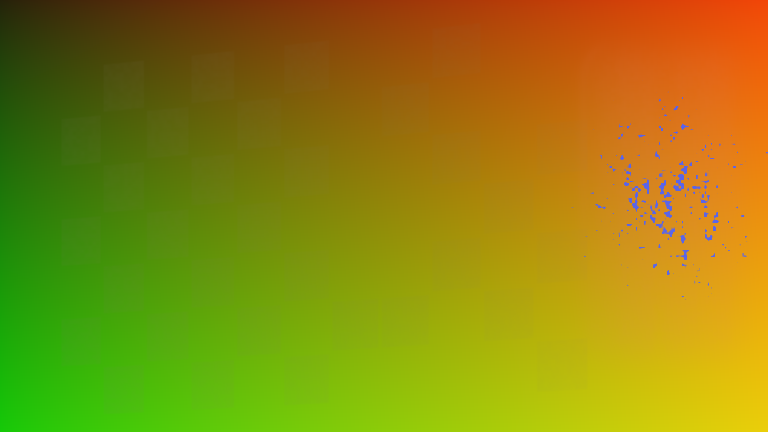
Give the GLSL for this background, as a Shadertoy shader.

```glsl
// A four-corner colour gradient under a faint, gently tilted checker of tiles.
// At the right a pale arched curtain holds a cloud of small blue specks.
// Tiles use a warped cell grid, specks thresholded noise, all from a sine-free hash.

const vec3 TOP_LEFT = vec3(0.14, 0.13, 0.04);
const vec3 TOP_RIGHT = vec3(0.95, 0.27, 0.03);
const vec3 BOTTOM_LEFT = vec3(0.08, 0.79, 0.03);
const vec3 BOTTOM_RIGHT = vec3(0.92, 0.81, 0.04);
const vec3 TILE_TINT = vec3(0.50, 0.48, 0.42);
const vec3 HAZE_TINT = vec3(0.88, 0.50, 0.48);
const vec3 SPECK_BLUE = vec3(0.30, 0.38, 1.0);

float hash(vec2 p) {
    vec3 q = fract(vec3(p.xyx) * 0.1031);
    q += dot(q, q.yzx + 33.33);
    return fract((q.x + q.y) * q.z);
}

float noise(vec2 p) {
    vec2 cell = floor(p), f = fract(p);
    f = f * f * (3.0 - 2.0 * f);
    float low = mix(hash(cell), hash(cell + vec2(1, 0)), f.x);
    float high = mix(hash(cell + vec2(0, 1)), hash(cell + vec2(1, 1)), f.x);
    return mix(low, high, f.y);
}

// Blend of the corner colours, rising faster near the dark corner
vec3 cornerGradient(vec2 uv) {
    float across = pow(uv.x, 0.83);
    float down = pow(1.0 - uv.y, 0.84);
    return mix(mix(TOP_LEFT, TOP_RIGHT, across),
               mix(BOTTOM_LEFT, BOTTOM_RIGHT, across), down);
}

// Warped grid coordinates: columns widen and rows climb to the right
vec2 tileGrid(vec2 p) {
    float base = 0.0961, growth = 0.00139;
    float root = sqrt(max(base * base + 4.0 * growth * (p.x - 0.139), 0.0));
    float tilt = mix(0.045, 0.115, p.y);
    return vec2((root - base) / (2.0 * growth),
                (p.y - 0.039 - tilt * (p.x - 0.278)) / 0.117);
}

float tileMask(vec2 grid) {
    vec2 cell = floor(grid);
    vec2 inset = 0.5 - abs(fract(grid) - 0.5);
    vec2 edge = smoothstep(0.01, 0.06, inset);
    float phase = step(6.5, cell.x);
    float checker = mod(cell.x + cell.y + phase, 2.0);
    float inside = step(0.0, cell.x) * step(cell.x, 10.0)
                 * step(0.0, cell.y) * step(cell.y, 6.0);
    float patchy = mix(1.0, step(0.35, hash(cell + 40.0)), step(5.5, cell.x));
    float fade = mix(1.0, 0.6, clamp(cell.x / 9.0, 0.0, 1.0));
    return edge.x * edge.y * checker * inside * patchy * fade;
}

// Signed distance to a tall box with rounded corners
float roundBox(vec2 p, vec2 halfSize, float radius) {
    vec2 d = abs(p) - halfSize + radius;
    return length(max(d, 0.0)) + min(max(d.x, d.y), 0.0) - radius;
}

// Ragged specks, thinning out with the squared distance from the centre
float specks(vec2 p, float spread) {
    float fine = noise(p * 150.0);
    float clump = noise(p * vec2(62.0, 44.0) + 17.0);
    float threshold = 0.67 + 0.09 * spread;
    return smoothstep(threshold - 0.02, threshold + 0.05, mix(fine, clump, 0.4));
}

void mainImage(out vec4 fragColor, in vec2 fragCoord) {
    vec2 uv = fragCoord / iResolution.xy;
    vec2 p = uv * vec2(16.0 / 9.0, 1.0);
    vec3 color = cornerGradient(uv);

    // Faint textured tiles
    float grain = noise(p * 110.0);
    color = mix(color, TILE_TINT, tileMask(tileGrid(p)) * (0.045 + 0.04 * grain));

    // Pale curtain, its arched left rim and the soft glow around the specks
    vec2 cloud = (p - vec2(1.556, 0.55)) / vec2(0.145, 0.16);
    float spread = dot(cloud, cloud);
    float curtain = roundBox(p - vec2(1.54, 0.53), vec2(0.19, 0.37), 0.08);
    float body = 1.0 - smoothstep(-0.08, 0.04, curtain);
    float rim = exp(-pow(curtain / 0.012, 2.0)) * (1.0 - smoothstep(1.36, 1.42, p.x));
    float streaks = noise(vec2(p.x * 38.0, p.y * 4.0));
    float haze = body * (0.05 + 0.04 * streaks + 0.03 * grain)
               + 0.10 * exp(-0.35 * spread)
               + 0.035 * rim * smoothstep(0.25, 0.6, p.y);
    color = mix(color, HAZE_TINT, haze);

    // Cloud of blue specks
    color = mix(color, SPECK_BLUE, 0.9 * specks(p, spread));

    fragColor = vec4(color, 1.0);
}
```
